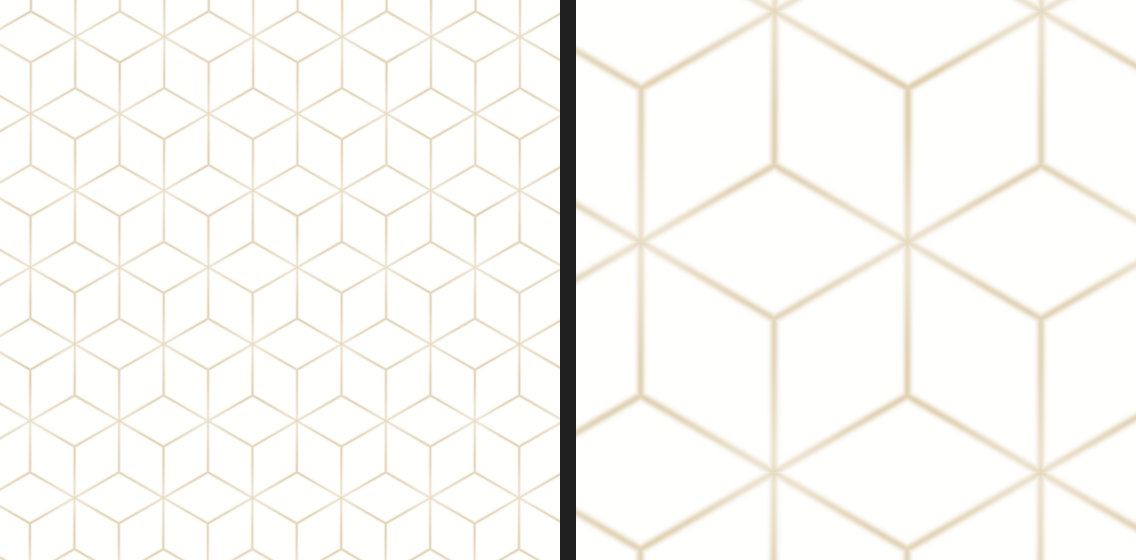
Left, the full canvas; right, a detail of the centre.
Give the GLSL for this pattern, as a Shadertoy shader.

```glsl
// Tumbling-block lattice of fine pale-gold lines on white paper.
// Each point finds its nearest hub on a triangular grid, then its distance to
// the three lines through that hub; the ink thins near hubs and varies softly.

const vec2  HUB_ORIGIN  = vec2(0.1345, 0.9342);  // one hub, in canvas heights
const vec2  HUB_PITCH   = vec2(0.1588, 0.1372);  // hub spacing, row spacing
const float LEAN        = 0.0018;                // sideways drift per height
const float LINE_RADIUS = 0.0024;                // soft half width of a line
const float HUB_INK     = 0.62;                  // ink strength at a hub
const float TIP_INK     = 0.94;                  // ink strength at a corner
const float KNOT_INK    = 0.22;                  // extra ink where lines cross
const float WEAR        = 0.22;                  // uneven ink amount
const float WEAR_SCALE  = 1.7;                   // wear cells per hub spacing
const vec3  PAPER       = vec3(1.0, 1.0, 0.998);
const vec3  GOLD        = vec3(0.88, 0.82, 0.70);
const float ROOT3       = 1.7320508;

vec2 hashGradient(vec2 cell) {
    vec2 h = vec2(dot(cell, vec2(127.1, 311.7)), dot(cell, vec2(269.5, 183.3)));
    return 2.0 * fract(sin(h) * 43758.5) - 1.0;
}

float gradientNoise(vec2 p) {
    vec2 i = floor(p), f = fract(p);
    vec2 u = f * f * f * (f * (f * 6.0 - 15.0) + 10.0);
    vec2 e = vec2(1.0, 0.0);
    float a = dot(hashGradient(i), f);
    float b = dot(hashGradient(i + e.xy), f - e.xy);
    float c = dot(hashGradient(i + e.yx), f - e.yx);
    float d = dot(hashGradient(i + e.xx), f - e.xx);
    return mix(mix(a, b, u.x), mix(c, d, u.x), u.y);
}

// Offset from the nearest hub of a unit triangular lattice
vec2 fromNearestHub(vec2 p) {
    vec2 period = vec2(1.0, ROOT3);
    vec2 a = p - period * round(p / period);
    vec2 q = p - 0.5 * period;
    vec2 b = q - period * round(q / period);
    return dot(a, a) < dot(b, b) ? a : b;
}

// Distance to the upright and the two slanted lines through a hub
float spokeDistance(vec2 p) {
    vec2 m = abs(p);
    return min(m.x, abs(0.5 * m.x - 0.5 * ROOT3 * m.y));
}

float softLine(float d, float radius) {
    return exp(-d * d / (radius * radius));
}

void mainImage(out vec4 fragColor, in vec2 fragCoord) {
    // Lattice space: hubs one unit apart
    vec2 uv = fragCoord / iResolution.y - HUB_ORIGIN;
    uv.x -= LEAN * uv.y;
    vec2 p = uv / HUB_PITCH * vec2(1.0, 0.5 * ROOT3);

    // Lines never get thinner than the pixel grid can show
    float radius = max(LINE_RADIUS, 0.7 / iResolution.y) / HUB_PITCH.x;
    vec2 local = fromNearestHub(p);
    float r = length(local);
    float line = softLine(spokeDistance(local), radius);

    // Ink strength along the line
    float strength = mix(HUB_INK, TIP_INK, smoothstep(0.0, 0.5, r));
    strength += KNOT_INK * softLine(r, 1.5 * radius);
    strength *= 1.0 + WEAR * gradientNoise(p * WEAR_SCALE);

    fragColor = vec4(mix(PAPER, GOLD, clamp(line * strength, 0.0, 1.0)), 1.0);
}
```
